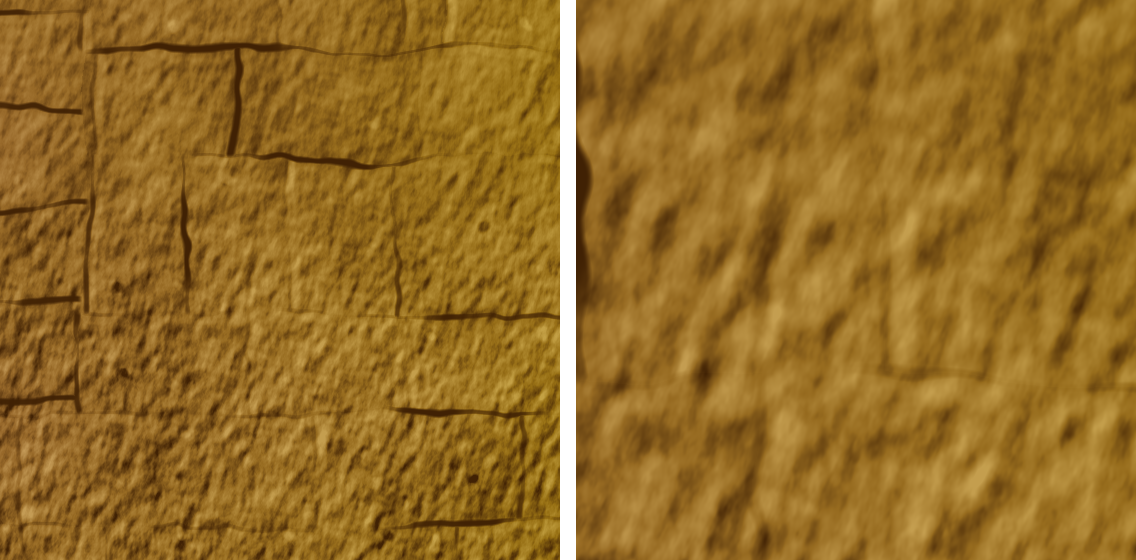
Left: the whole. Right: its middle third, enlarged.
Give the GLSL for this texture, as a Shadertoy shader.

```glsl
// Weathered ochre sandstone wall: irregular courses of worn blocks with broken dark joints.

const vec3 DEEP  = vec3(0.25, 0.13, 0.015);
const vec3 OCHRE = vec3(0.59, 0.42, 0.12);
const vec3 PALE  = vec3(0.77, 0.62, 0.31);
const int COURSES = 6;
const float COLUMN_EDGE = 0.15;   // right side of the narrow left column
const float COLUMN_STEP = 0.174;  // block height in that column

// Wall layout, measured downward from the top; 2.0 marks an unused joint
const float COURSE_TOP[7] = float[7](-0.1, 0.085, 0.283, 0.565, 0.742, 0.938, 1.1);
const vec2 OPEN_SPAN[6] = vec2[6](vec2(2.0), vec2(0.17, 0.80), vec2(0.46, 0.75),
    vec2(0.77, 1.1), vec2(0.70, 0.95), vec2(0.67, 0.91));
const vec4 JOINT_X[6] = vec4[6](
    vec4(0.14, 0.49, 0.72, 0.79), vec4(0.17, 0.42, 0.755, 2.0),
    vec4(0.16, 0.34, 0.51, 0.712), vec4(0.145, 0.44, 0.73, 2.0),
    vec4(0.04, 0.56, 0.93, 2.0), vec4(0.04, 0.175, 0.82, 2.0));
const vec4 JOINT_DEPTH[6] = vec4[6](
    vec4(0.6, 0.2, 0.35, 0.25), vec4(0.3, 1.0, 0.3, 0.0),
    vec4(0.8, 1.0, 0.2, 0.75), vec4(0.9, 0.25, 0.25, 0.0),
    vec4(0.4, 0.3, 0.8, 0.0), vec4(0.5, 0.8, 0.6, 0.0));

float hash(vec2 p) {
    return fract(sin(dot(p, vec2(127.1, 311.7))) * 43758.5);
}

float noise(vec2 p) {
    vec2 i = floor(p), f = fract(p);
    f = f * f * (3.0 - 2.0 * f);
    return mix(mix(hash(i), hash(i + vec2(1, 0)), f.x),
               mix(hash(i + vec2(0, 1)), hash(i + vec2(1, 1)), f.x), f.y);
}

float fbm(vec2 p) {
    float sum = 0.0, amp = 0.53;
    for (int i = 0; i < 4; i++) {
        sum += amp * noise(p);
        p = mat2(1.6, 1.2, -1.2, 1.6) * p + 7.3;
        amp *= 0.5;
    }
    return sum;
}

// Soft-edged line around distance zero
float seam(float d, float halfWidth) {
    return 1.0 - smoothstep(0.25 * halfWidth, halfWidth, abs(d));
}

float band(float x, float lo, float hi, float soft) {
    return smoothstep(lo - soft, lo + soft, x) * (1.0 - smoothstep(hi - soft, hi + soft, x));
}

// Joint profile: x = dark crack, y = pale worn lip beside it
vec2 joint(float d, float depth, float wear) {
    float crack = seam(d, 0.004 + 0.005 * wear * depth) * depth * mix(0.4, 1.0, wear);
    float shade = 0.14 * seam(d, 0.022) * depth;
    float lip = seam(d - 0.012, 0.012) * (1.1 - 0.8 * depth) * wear;
    return vec2(max(crack, shade), lip);
}

// Scattered stains and chips, signed: negative is dark
float flecks(vec2 p) {
    vec2 cell = floor(p);
    float kind = hash(cell + 3.7);
    vec2 centre = 0.3 + 0.4 * vec2(hash(cell), hash(cell + 9.1));
    float r = length(fract(p) - centre) + 0.16 * (noise(p * 7.0) - 0.5);
    float spot = 1.0 - smoothstep(0.03, 0.16, r);
    return spot * (step(0.84, kind) * 0.6 - step(kind, 0.07) * 0.8);
}

void mainImage(out vec4 fragColor, in vec2 fragCoord) {
    vec2 uv = fragCoord / iResolution.xy;
    vec2 p = vec2(uv.x, 1.0 - uv.y);

    // Wobble the layout so that no joint runs straight
    vec2 wall = p + 0.028 * (vec2(noise(p * 6.0), noise(p * 6.0 + 31.0)) - 0.5)
                  + 0.009 * (vec2(noise(p * 32.0), noise(p * 32.0 + 17.0)) - 0.5);
    float wear = smoothstep(0.2, 0.65, noise(p * 13.0 + 5.0));
    float inColumn = (1.0 - smoothstep(COLUMN_EDGE - 0.006, COLUMN_EDGE + 0.006, wall.x))
                   * (1.0 - smoothstep(0.73, 0.75, wall.y));

    // Courses and upright joints
    vec2 marks = vec2(0.0);
    vec2 block = vec2(0.0);
    for (int i = 0; i < COURSES; i++) {
        float open = band(wall.x, OPEN_SPAN[i].x, OPEN_SPAN[i].y, 0.025);
        vec2 bed = joint(wall.y - COURSE_TOP[i], mix(0.3 * wear, 1.0, open), wear);
        marks = max(marks, bed * vec2(1.0, 0.5) * (1.0 - inColumn));
        float inside = band(wall.y, COURSE_TOP[i], COURSE_TOP[i + 1], 0.006);
        if (wall.y > COURSE_TOP[i]) block = vec2(0.0, float(i));
        for (int j = 0; j < 4; j++) {
            float d = wall.x - JOINT_X[i][j];
            marks = max(marks, joint(d, JOINT_DEPTH[i][j], wear) * inside);
            if (wall.y > COURSE_TOP[i]) block.x += step(0.0, d);
        }
    }

    // Separate courses of the left column
    float k = (wall.y - 0.02) / COLUMN_STEP;
    float columnBed = (k - floor(k + 0.5)) * COLUMN_STEP;
    marks = max(marks, joint(columnBed, 0.45 + 0.5 * wear, wear) * vec2(1.0, 0.5) * inColumn);
    if (inColumn > 0.5) block = vec2(20.0, floor(k));

    // Slanted upright grain, lit from the side, rougher toward the foot
    vec2 g = vec2(p.x + 0.25 * p.y, p.y) * vec2(62.0, 34.0);
    float grain = fbm(g);
    float relief = grain - fbm(g + vec2(0.45, 0.3));
    float rough = mix(0.65, 1.15, smoothstep(0.1, 0.8, p.y));
    float tone = 1.02 + rough * (1.0 * (grain - 0.5) + 1.5 * relief);
    tone += 0.7 * (fbm(p * 7.0 + 2.0) - 0.5) + 0.2 * (hash(block + 1.3) - 0.5);
    tone += 0.16 * (p.x - 0.5) * (1.3 - p.y) + flecks(p * 11.0);
    tone += 0.65 * marks.y;
    tone = clamp(mix(tone, 0.0, marks.x), 0.0, 2.0);

    // Stone colour: browner on the left, more golden on the right
    vec3 col = mix(DEEP, OCHRE, min(tone, 1.0));
    col = mix(col, PALE, max(tone - 1.0, 0.0));
    float gold = p.x - 0.45 + 0.35 * (noise(p * 4.0 + 11.0) - 0.5);
    col += vec3(0.0, 0.025, -0.07) * gold * min(tone, 1.0);
    fragColor = vec4(clamp(col, 0.0, 1.0), 1.0);
}
```
